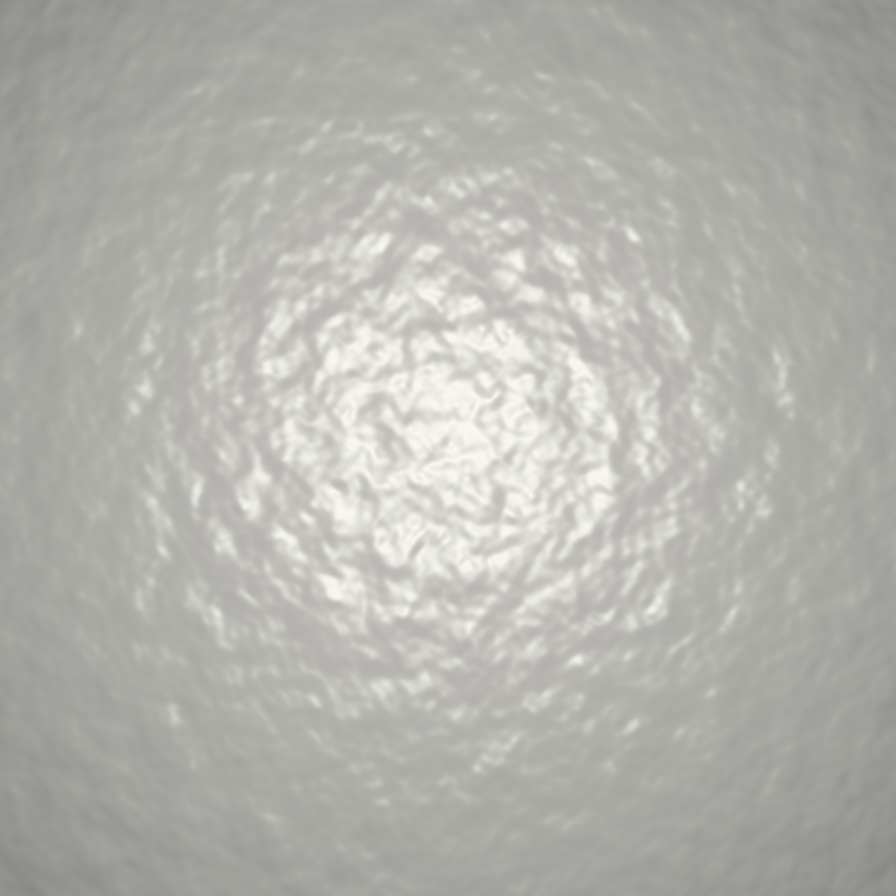
This texture is drawn by a WebGL 1 fragment shader. Its source:

```glsl
precision highp float;
// A softly dimpled pale grey sheet lit by one lamp above its centre.
// Layered gradient noise gives the relief; its slope bends a broad
// highlight into broken glints that fade towards dim corners.

#define LAMP_CENTER vec2(0.0, 0.01)
#define RELIEF_SCALE 18.0
#define RELIEF_GAIN 0.48
#define SLOPE_STRENGTH 0.10
#define SLOPE_STEP 0.07
#define GLOSS_WIDTH 0.038
#define GLOSS_LEVEL 0.235
#define BASE_LEVEL 0.735
#define FALLOFF 0.36
#define DIFFUSE_RELIEF 0.22

uniform vec2 u_resolution;

// Random gradient vector for a lattice corner
vec2 hashGradient(vec2 cell) {
    vec2 k = vec2(dot(cell, vec2(127.1, 311.7)), dot(cell, vec2(269.5, 183.3)));
    return fract(sin(k) * 43758.545) * 2.0 - 1.0;
}

float gradientNoise(vec2 x) {
    vec2 i = floor(x);
    vec2 f = x - i;
    vec2 w = f * f * f * (f * (f * 6.0 - 15.0) + 10.0);
    float a = dot(hashGradient(i), f);
    float b = dot(hashGradient(i + vec2(1.0, 0.0)), f - vec2(1.0, 0.0));
    float c = dot(hashGradient(i + vec2(0.0, 1.0)), f - vec2(0.0, 1.0));
    float d = dot(hashGradient(i + 1.0), f - 1.0);
    return mix(mix(a, b, w.x), mix(c, d, w.x), w.y);
}

// Three rotated octaves of surface height
float relief(vec2 x) {
    float height = 0.0;
    float amplitude = 1.0;
    for (int octave = 0; octave < 3; octave++) {
        height += amplitude * gradientNoise(x);
        x = mat2(1.6, 1.2, -1.2, 1.6) * x + 17.3;
        amplitude *= RELIEF_GAIN;
    }
    return height;
}

// Surface slope by central differences
vec2 reliefSlope(vec2 x) {
    vec2 e = vec2(SLOPE_STEP, 0.0);
    vec2 rise = vec2(relief(x + e.xy) - relief(x - e.xy),
                     relief(x + e.yx) - relief(x - e.yx));
    return rise / (2.0 * SLOPE_STEP);
}

void main() {
    vec2 p = (gl_FragCoord.xy - 0.5 * u_resolution) / min(u_resolution.x, u_resolution.y);
    vec2 fromLamp = p - LAMP_CENTER;
    float radius = length(fromLamp);
    vec2 slope = SLOPE_STRENGTH * reliefSlope(p * RELIEF_SCALE + 40.0);

    // Diffuse light with radial falloff and faint relief shading
    float diffuse = BASE_LEVEL - FALLOFF * radius * radius;
    diffuse += DIFFUSE_RELIEF * dot(slope, fromLamp);

    // Glints appear where the slope faces the lamp
    vec2 miss = fromLamp - slope;
    float gloss = GLOSS_LEVEL * exp(-dot(miss, miss) / GLOSS_WIDTH);

    // Warm grey inside, cooler grey towards the rim
    vec3 warmGrey = vec3(1.004, 0.996, 0.972);
    vec3 coolGrey = vec3(0.995, 1.004, 0.968);
    vec3 color = diffuse * mix(warmGrey, coolGrey, smoothstep(0.2, 0.6, radius));
    color += gloss * vec3(1.0, 1.02, 0.98);
    gl_FragColor = vec4(color, 1.0);
}
```
